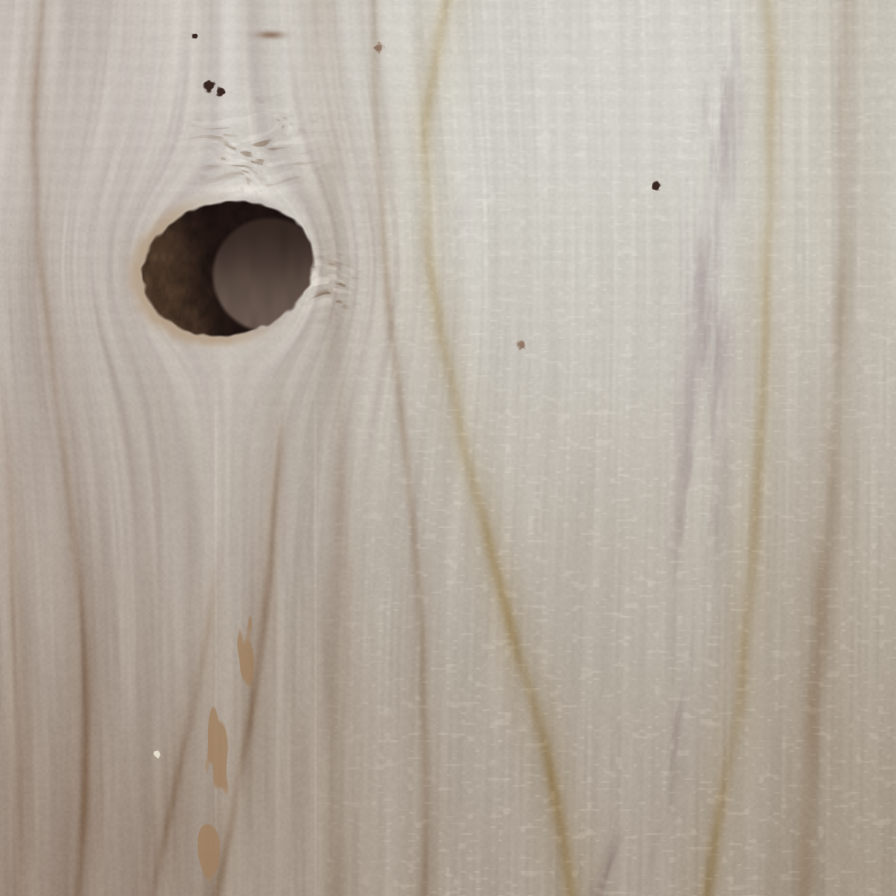
Give the GLSL for this texture, as a three.js fragment shader.

```glsl
varying vec2 vUv;

const vec3 LOW_WOOD = vec3(0.665, 0.622, 0.570);
const vec3 HIGH_WOOD = vec3(0.825, 0.815, 0.785);
const vec3 LEFT_SHADE = vec3(0.055, 0.075, 0.075);
const vec3 OCHRE = vec3(0.09, 0.13, 0.21);
const vec3 BROWN = vec3(0.13, 0.17, 0.20);
const vec3 MAUVE = vec3(0.13, 0.16, 0.13);
const vec3 RESIN = vec3(0.62, 0.49, 0.36);
const vec3 RIM = vec3(0.70, 0.61, 0.51);
const vec3 WALL = vec3(0.29, 0.215, 0.16);
const vec3 WALL_DARK = vec3(0.115, 0.075, 0.065);
const vec3 FLOOR_DARK = vec3(0.21, 0.16, 0.14);
const vec3 FLOOR_LIGHT = vec3(0.40, 0.335, 0.30);
const vec2 HOLE = vec2(0.254, 0.700);
const vec2 HOLE_SIZE = vec2(0.096, 0.074);
const float HOLE_TILT = 0.20;
const vec2 FLOOR_CENTRE = vec2(0.301, 0.693);
const float FLOOR_RADIUS = 0.064;
const float KNOT_RADIUS = 0.095;

float hash(vec2 p) {
  return fract(sin(dot(p, vec2(127.1, 311.7))) * 43758.5453);
}

float noise(vec2 p) {
  vec2 i = floor(p), f = fract(p);
  f = f * f * (3.0 - 2.0 * f);
  return mix(mix(hash(i), hash(i + vec2(1.0, 0.0)), f.x),
             mix(hash(i + vec2(0.0, 1.0)), hash(i + 1.0), f.x), f.y);
}

float fbm(vec2 p) {
  float sum = 0.0, amp = 0.5;
  for (int i = 0; i < 4; i++) {
    sum += amp * noise(p);
    p = p * 2.03 + 7.3;
    amp *= 0.5;
  }
  return sum;
}

float blob(vec2 p, vec2 centre, vec2 size) {
  vec2 d = (p - centre) / size;
  return exp(-dot(d, d));
}

// Cubic path through four x positions, evenly spaced from top to bottom.
float offsetFrom(vec2 p, vec4 xs) {
  float t = 3.0 * (1.0 - p.y), a = 1.0 - t, b = 2.0 - t, c = 3.0 - t;
  vec4 weights = vec4(a * b * c / 6.0, t * b * c / 2.0, -t * a * c / 2.0, t * a * b / 6.0);
  return p.x - dot(weights, xs);
}

// Growth line with a fine core and a broad soft stain.
float vein(vec2 p, vec4 xs, float width) {
  float d = offsetFrom(p, xs) + 0.004 * (noise(vec2(xs.x * 90.0, p.y * 14.0)) - 0.5);
  float core = exp(-d * d / (width * width));
  float stain = exp(-d * d / (width * width * 14.0));
  return (0.65 * core + 0.35 * stain) * (0.55 + 0.7 * noise(vec2(p.x * 60.0, p.y * 9.0)));
}

float speck(vec2 p, vec2 centre, float radius) {
  float d = length(p - centre) + radius * 0.7 * (noise(p * 300.0) - 0.5);
  return 1.0 - smoothstep(radius * 0.6, radius * 1.3, d);
}

vec3 wood(vec2 p) {
  vec3 col = mix(LOW_WOOD, HIGH_WOOD, smoothstep(-0.05, 0.92, p.y));
  col -= LEFT_SHADE * (1.0 - smoothstep(0.05, 0.52, p.x));
  col -= vec3(0.02, 0.025, 0.035) * smoothstep(0.75, 1.0, p.x);

  // Fibres bend around the knot like a flow past a cylinder.
  vec2 d = p - HOLE;
  float flow = d.x * (1.0 - KNOT_RADIUS * KNOT_RADIUS / (dot(d, d) + 0.002));
  float leftSide = 1.0 - smoothstep(0.3, 0.55, p.x);
  col -= vec3(0.09, 0.10, 0.10) * (fbm(vec2(flow * 55.0, p.y * 3.0)) - 0.47) * (0.45 + leftSide);
  col -= 0.035 * (noise(vec2(flow * 240.0, p.y * 7.0)) - 0.5);
  float rings = pow(0.5 + 0.5 * sin(flow * 210.0 + 5.0 * noise(p * vec2(9.0, 4.0))), 4.0);
  col -= MAUVE * 0.35 * rings * blob(p, HOLE, vec2(0.19, 0.28));

  // Long growth lines.
  col -= OCHRE * vein(p, vec4(0.500, 0.486, 0.562, 0.638), 0.007);
  col -= BROWN * 0.7 * vein(p, vec4(0.418, 0.434, 0.467, 0.473), 0.005);
  col -= OCHRE * 0.8 * vein(p, vec4(0.857, 0.856, 0.836, 0.787), 0.007);
  col -= BROWN * 0.7 * vein(p, vec4(0.947, 0.940, 0.918, 0.896), 0.010);
  col -= BROWN * 0.75 * vein(p, vec4(0.047, 0.050, 0.088, 0.086), 0.005);
  col -= BROWN * 0.45 * vein(p, vec4(0.360, 0.375, 0.378, 0.370), 0.014);
  float below = 1.0 - smoothstep(0.48, 0.62, p.y);
  col -= BROWN * 0.75 * below * vein(p, vec4(0.340, 0.322, 0.297, 0.240), 0.005);
  col -= BROWN * 0.6 * (1.0 - smoothstep(0.25, 0.42, p.y)) * vein(p, vec4(0.300, 0.280, 0.237, 0.170), 0.005);
  col -= BROWN * 0.4 * below * vein(p, vec4(-0.01, 0.0, 0.016, 0.022), 0.006);

  // Broken mauve streaks on the right.
  float path = offsetFrom(p, vec4(0.806, 0.794, 0.765, 0.685));
  float broken = smoothstep(0.38, 0.70, fbm(vec2(path * 45.0, p.y * 7.0)));
  col -= MAUVE * 0.9 * broken * exp(-path * path / 0.0006);
  col -= MAUVE * 0.5 * broken * blob(p, vec2(0.516, 0.77), vec2(0.009, 0.09));

  // Saw ripples, raised dashes and pale scratches.
  col += 0.006 * sin(p.y * 350.0 + 3.0 * noise(p * 12.0)) * smoothstep(0.2, 0.9, p.y);
  float dash = smoothstep(0.65, 0.95, noise(p * vec2(120.0, 260.0)));
  col += 0.045 * dash * smoothstep(0.25, 0.5, p.x) * (1.0 - 0.5 * p.y);
  col += 0.025 * (noise(p * 330.0) - 0.5);
  col += 0.035 * below * (exp(-pow((p.x - 0.352) / 0.0015, 2.0)) + exp(-pow((p.x - 0.241) / 0.0015, 2.0)));

  // Resin pocket and torn fibres around the knot.
  float pocket = max(blob(p, vec2(0.245, 0.155), vec2(0.017, 0.065)), blob(p, vec2(0.275, 0.27), vec2(0.011, 0.05)));
  pocket = max(pocket, blob(p, vec2(0.232, 0.055), vec2(0.014, 0.05)));
  col = mix(col, RESIN, 0.75 * smoothstep(0.48, 0.60, pocket * (0.5 + noise(p * vec2(110.0, 35.0)))));
  float torn = blob(p, vec2(0.363, 0.680), vec2(0.026, 0.026)) + blob(p, vec2(0.285, 0.835), vec2(0.055, 0.04)) * 0.7;
  float chips = noise(p * vec2(65.0, 230.0) + 4.0 * noise(p * 30.0));
  col -= vec3(0.22, 0.27, 0.31) * torn * smoothstep(0.58, 0.85, chips);
  col += 0.10 * torn * (1.0 - smoothstep(0.15, 0.4, chips));

  // Dark and pale specks.
  float dark = max(speck(p, vec2(0.732, 0.792), 0.005), speck(p, vec2(0.233, 0.904), 0.006));
  dark = max(dark, max(speck(p, vec2(0.246, 0.898), 0.005), speck(p, vec2(0.217, 0.960), 0.003)));
  col = mix(col, vec3(0.22, 0.15, 0.13), dark);
  float rust = max(speck(p, vec2(0.423, 0.947), 0.005), speck(p, vec2(0.582, 0.615), 0.005));
  rust = max(rust, blob(p, vec2(0.302, 0.961), vec2(0.014, 0.004)));
  col = mix(col, vec3(0.48, 0.35, 0.27), 0.7 * rust);
  return mix(col, vec3(0.90, 0.87, 0.80), speck(p, vec2(0.175, 0.158), 0.004));
}

vec3 boredHole(vec2 p) {
  vec3 wall = mix(WALL, WALL_DARK, smoothstep(0.175, 0.25, p.x + 0.25 * (p.y - HOLE.y)));
  wall *= 0.7 + 0.6 * fbm(p * vec2(110.0, 80.0));
  vec3 base = mix(FLOOR_LIGHT, FLOOR_DARK, smoothstep(0.65, 0.75, p.y));
  base *= 0.94 + 0.12 * noise(p * vec2(120.0, 30.0));
  float inside = 1.0 - smoothstep(-0.004, 0.003, length(p - FLOOR_CENTRE) - FLOOR_RADIUS);
  return mix(wall, base, inside);
}

void main() {
  vec2 p = vUv;
  vec2 d = p - HOLE;
  float c = cos(HOLE_TILT), s = sin(HOLE_TILT);
  vec2 local = vec2(c * d.x + s * d.y, c * d.y - s * d.x);
  float edge = (length(local / HOLE_SIZE) - 1.0) * HOLE_SIZE.y;
  edge += 0.004 * (noise(p * 110.0) - 0.5);

  vec3 col = wood(p);
  float rimSide = smoothstep(0.05, -0.06, d.x + 0.5 * d.y);
  col = mix(col, RIM, 0.8 * rimSide * exp(-pow((edge - 0.004) / 0.008, 2.0)));
  col += 0.10 * blob(p, vec2(0.275, 0.787), vec2(0.03, 0.008));
  col = mix(boredHole(p), col, smoothstep(-0.002, 0.002, edge));
  gl_FragColor = vec4(clamp(col, 0.0, 1.0), 1.0);
}
```
